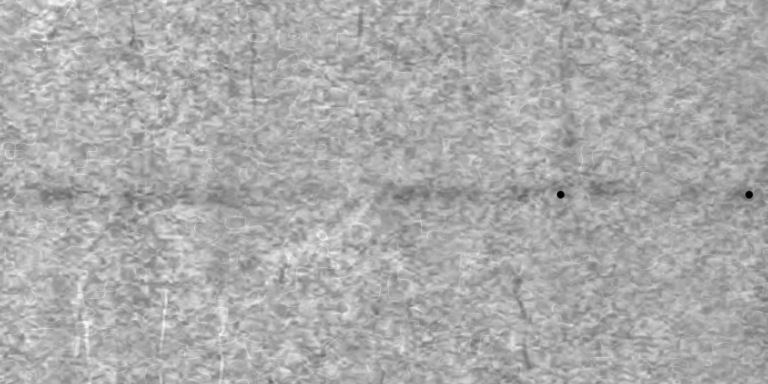
Write a Shadertoy shader that draws this texture.

```glsl
// Weathered grey concrete with fine flat grain, a smudged seam, drips, cracks and two holes.
#define BASE_GREY 0.674
#define GRAIN_CONTRAST 0.275
#define GRAIN_SCALE vec2(68.0, 108.0)
#define FLECK_BRIGHTNESS 0.085
#define MOTTLE_CONTRAST 0.05
#define STREAK_CONTRAST 0.04
#define FLAKE_BRIGHTNESS 0.09
#define SEAM_HEIGHT 0.495
#define SEAM_DARKNESS 0.2
#define DRIP_COUNT 15
#define DRIP_STRENGTH 0.14
#define HOLE_RADIUS 0.0098

float hash(vec2 p) {
    return fract(sin(dot(p, vec2(12.9898, 78.233))) * 43758.5453);
}

float noise(vec2 p) {
    vec2 cell = floor(p);
    vec2 f = fract(p);
    f = f * f * (3.0 - 2.0 * f);
    float low = mix(hash(cell), hash(cell + vec2(1.0, 0.0)), f.x);
    float high = mix(hash(cell + vec2(0.0, 1.0)), hash(cell + vec2(1.0, 1.0)), f.x);
    return mix(low, high, f.y);
}

// Noise centred on zero
float signedNoise(vec2 p) {
    return noise(p) - 0.5;
}

// Small displacement that bends the grain
vec2 bend(vec2 p) {
    return 0.011 * vec2(signedNoise(p * 41.0), signedNoise(p * 37.0 + 40.0));
}

// Flat speckle in three sizes, tilted apart to hide the lattice
float grain(vec2 p) {
    vec2 q = p + bend(p);
    vec2 tilted = vec2(q.x + 0.2 * q.y, q.y - 0.12 * q.x);
    float clumps = signedNoise(tilted * GRAIN_SCALE * 0.55 + 71.0);
    float coarse = signedNoise(q * GRAIN_SCALE);
    float fine = signedNoise(tilted * GRAIN_SCALE * vec2(1.7, 1.35) + 17.0);
    float rough = mix(0.7, 1.3, noise(p * vec2(7.0, 9.0) + 23.0));
    return rough * (0.36 * clumps + 0.8 * coarse + 0.38 * fine);
}

// Short bright curls among the grain
float flecks(vec2 p) {
    vec2 q = p + bend(p + 3.0);
    float ridge = 1.0 - abs(2.0 * noise(q * vec2(38.0, 52.0) + 9.0) - 1.0);
    float mask = smoothstep(0.4, 0.75, noise(p * vec2(25.0, 31.0) + 13.0));
    return smoothstep(0.72, 1.0, ridge) * mask - 0.1;
}

// Pale ragged chips gathered in a few worn patches
float flakes(vec2 p) {
    float worn = smoothstep(0.6, 0.88, noise(p * vec2(6.5, 5.5) + 61.0));
    float chip = smoothstep(0.5, 0.75, noise(p * vec2(24.0, 28.0) + 5.0));
    return worn * chip * (0.5 + noise(p * 75.0));
}

// Dark blotches strung along the horizontal seam
float seam(vec2 p) {
    float y = p.y - SEAM_HEIGHT + 0.025 * signedNoise(vec2(p.x * 9.0, 3.0));
    float blotch = smoothstep(0.3, 0.8, noise(vec2(p.x * 14.0, p.y * 8.0 + 8.0)));
    float core = exp(-y * y / 0.0007);
    float haze = exp(-y * y / 0.006);
    return core * (0.1 + 0.55 * blotch) + 0.1 * haze;
}

// Wavering vertical marks: pale drips at the left, dark cracks elsewhere
float drips(vec2 p) {
    float tone = 0.0;
    for (int i = 0; i < DRIP_COUNT; i++) {
        float id = float(i);
        float x = 0.12 + 1.4 * (id + hash(vec2(id, 2.0))) / float(DRIP_COUNT);
        float reach = mix(0.12, 0.38, hash(vec2(id, 5.0)));
        bool hangsFromTop = i % 3 == 2;
        float along = hangsFromTop ? 1.0 - p.y : p.y;
        float wobble = 0.035 * signedNoise(vec2(p.y * 8.0, id * 7.0))
                     + 0.012 * signedNoise(vec2(p.y * 34.0, id * 3.0));
        float head = (along - reach) / 0.035;
        float width = mix(0.004, 0.007, hash(vec2(id, 9.0)));
        width *= 1.0 + 1.8 * exp(-head * head);
        float line = 1.0 - smoothstep(width * 0.3, width * 1.6, abs(p.x - x - wobble));
        float span = 1.0 - smoothstep(reach - 0.02, reach + 0.03, along);
        float broken = smoothstep(0.2, 0.75, noise(vec2(id * 5.0, p.y * 20.0)));
        float sense = x < 0.62 && !hangsFromTop ? 1.0 : -0.8;
        tone += sense * line * span * broken;
    }
    return clamp(tone, -1.0, 1.0);
}

// Two round holes on the seam
float holes(vec2 p, float pixel) {
    float mask = 0.0;
    for (int i = 0; i < 2; i++) {
        vec2 center = vec2(1.46 + 0.491 * float(i), SEAM_HEIGHT - 0.002);
        float d = length(p - center) - HOLE_RADIUS;
        mask = max(mask, 1.0 - smoothstep(-pixel, pixel, d));
    }
    return mask;
}

void mainImage(out vec4 fragColor, in vec2 fragCoord) {
    vec2 p = fragCoord / iResolution.y;
    float pixel = 1.0 / iResolution.y;
    float across = fragCoord.x / iResolution.x;

    // Broad light, fading to the right
    float grey = BASE_GREY + 0.05 * (0.5 - across);
    grey -= 0.04 * smoothstep(0.93, 1.0, across);

    // Surface texture, calmer at the right
    float calm = mix(1.12, 0.82, across);
    grey += calm * (GRAIN_CONTRAST * grain(p) + FLECK_BRIGHTNESS * flecks(p));
    grey += MOTTLE_CONTRAST * signedNoise(p * vec2(17.0, 20.0) + 11.0);
    grey += STREAK_CONTRAST * signedNoise(vec2(p.x * 15.0, p.y * 1.6 + 30.0));

    // Wear and stains
    grey += FLAKE_BRIGHTNESS * mix(1.3, 0.5, across) * flakes(p);
    grey -= SEAM_DARKNESS * seam(p);
    grey += DRIP_STRENGTH * drips(p);

    grey = mix(clamp(grey, 0.0, 0.95), 0.01, holes(p, pixel));
    fragColor = vec4(vec3(grey), 1.0);
}
```
